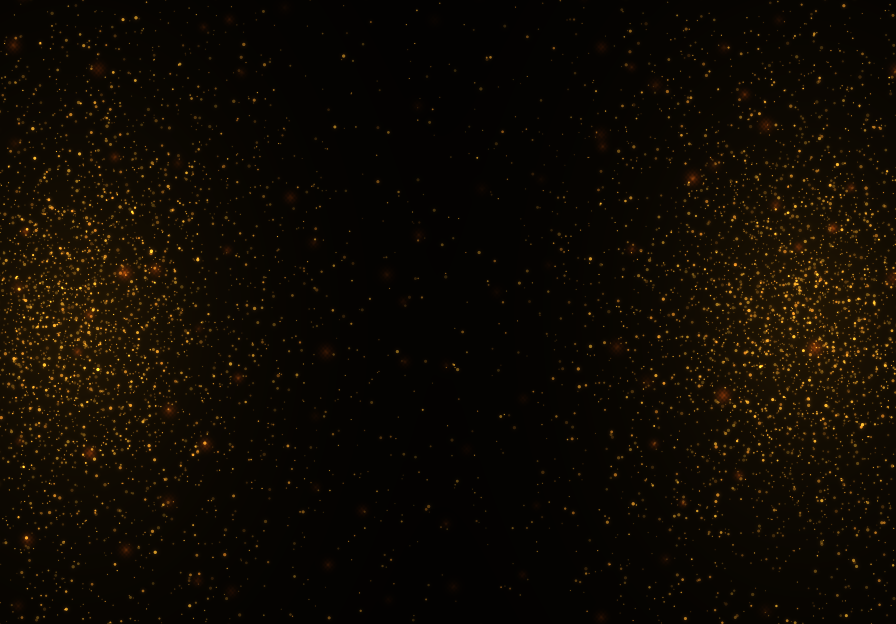
This background is drawn by a Shadertoy shader. Its source:

```glsl
// Golden dust gathered in two glowing clouds at the sides of a dark field.
#define DUST_LAYERS 5
#define DUST_BASE 45.0
#define DUST_STEP 15.0
#define EMBER_CELLS 9.0
#define CLOUD_LEFT vec2(0.085, 0.48)
#define CLOUD_RIGHT vec2(0.90, 0.49)
#define DUST_GAIN 1.0
#define GOLD vec3(1.0, 0.76, 0.20)
#define AMBER vec3(0.72, 0.42, 0.10)
#define EMBER vec3(0.50, 0.17, 0.025)

vec3 hash3(vec2 cell, float seed) {
    vec3 v = fract(vec3(cell.xyx) * vec3(0.1031, 0.1030, 0.0973) + seed * 0.137);
    v += dot(v, v.yxz + 33.33);
    return fract((v.xxy + v.yzz) * v.zyx);
}

float bell(vec2 v) {
    return exp(-dot(v, v));
}

// x: dense hearts of the clouds, y: their wide outer veil
vec2 cloud(vec2 uv) {
    vec2 left = uv - CLOUD_LEFT;
    vec2 right = uv - CLOUD_RIGHT;
    vec2 heart = vec2(0.10, 0.17);
    vec2 veil = vec2(0.21, 0.43);
    return vec2(bell(left / heart) + bell(right / heart),
                bell(left / veil) + bell(right / veil));
}

// Sharp specks whose number follows the clouds
vec3 dustLayer(vec2 p, float aspect, float cells, float seed) {
    float angle = seed * 0.83 + 0.4;
    mat2 turn = mat2(cos(angle), sin(angle), -sin(angle), cos(angle));
    vec2 q = turn * p * cells;
    vec2 base = floor(q - 0.5);
    float pixel = 1.0 / iResolution.y;
    vec3 light = vec3(0.0);
    for (int i = 0; i < 4; i++) {
        vec2 cell = base + vec2(i & 1, i >> 1);
        vec3 place = hash3(cell, seed);
        vec3 look = hash3(cell + 71.7, seed + 5.0);
        vec2 center = cell + place.xy;
        vec2 density = cloud(center * turn / cells / vec2(aspect, 1.0));
        float chance = 0.012 + 0.30 * density.y + 0.32 * density.x;
        float shown = step(place.z, chance);
        float dist = length(q - center) / cells;
        float radius = mix(0.0008, 0.0027, look.x * look.x * look.x);
        float core = 1.0 - smoothstep(radius - 0.6 * pixel, radius + 0.6 * pixel, dist);
        float halo = 0.18 * exp(-dist * dist / (radius * radius * 4.0));
        float power = mix(0.25, 1.0, look.y * look.y) * (0.65 + 0.35 * density.y);
        light += shown * power * (core * mix(AMBER, GOLD, look.z) + halo * AMBER);
    }
    return light;
}

// Large, mottled orange sparks out of focus
vec3 embers(vec2 p, float aspect) {
    vec2 q = p * EMBER_CELLS;
    vec2 base = floor(q - 0.5);
    vec3 light = vec3(0.0);
    for (int i = 0; i < 4; i++) {
        vec2 cell = base + vec2(i & 1, i >> 1);
        vec3 place = hash3(cell, 17.0);
        vec3 look = hash3(cell + 31.3, 23.0);
        vec2 center = cell + place.xy;
        float veil = cloud(center / EMBER_CELLS / vec2(aspect, 1.0)).y;
        vec2 offset = (q - center) / EMBER_CELLS;
        float size = mix(0.006, 0.011, look.x);
        float mottle = 0.75 + 0.25 * sin(offset.x * 900.0 + look.y * 6.3)
                                  * sin(offset.y * 800.0 + look.z * 6.3);
        float power = step(place.z, 0.65) * mix(0.15, 1.0, veil) * mix(0.3, 1.0, look.y);
        light += EMBER * power * mottle * bell(offset / size);
        light += vec3(0.5, 0.25, 0.04) * power * look.z * bell(offset / (size * 0.3));
    }
    return light;
}

void mainImage(out vec4 fragColor, in vec2 fragCoord) {
    vec2 uv = fragCoord / iResolution.xy;
    float aspect = iResolution.x / iResolution.y;
    vec2 p = vec2(uv.x * aspect, uv.y);

    // Dim brown haze, nearly black down the middle
    vec2 haze = cloud(uv);
    vec3 color = vec3(0.012, 0.008, 0.003);
    color += vec3(0.060, 0.040, 0.006) * haze.y + vec3(0.050, 0.031, 0.004) * haze.x;

    color += embers(p, aspect);
    for (int i = 0; i < DUST_LAYERS; i++) {
        float seed = float(i);
        color += DUST_GAIN * dustLayer(p, aspect, DUST_BASE + DUST_STEP * seed, seed);
    }
    fragColor = vec4(min(color, 1.0), 1.0);
}
```
